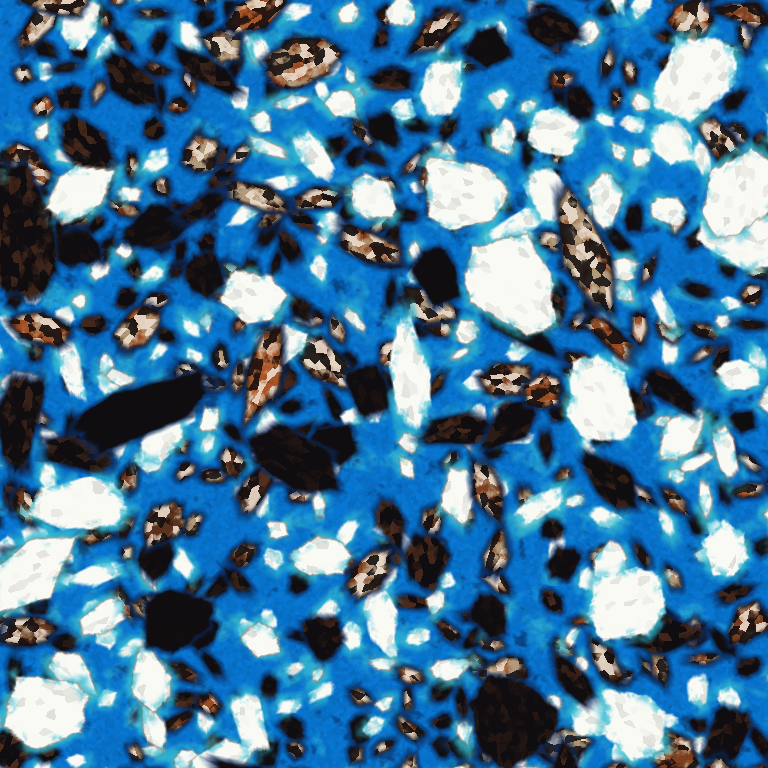
Give the GLSL for this texture, as a Shadertoy shader.

```glsl
// Rock thin section: white, black and speckled brown grains set in blue resin.

const float TAU = 6.2831853;
const float COARSE = 7.0;      // grid cells across the canvas, per grain size
const float MEDIUM = 13.0;
const float FINE = 27.0;
const float SOFT_EDGE = 0.0022;
const float HALO_WIDTH = 0.013;
const float RIM_WIDTH = 0.008;
const float SPECKLE_SCALE = 115.0;
const float WHITE_SHARE = 0.40;
const float BLACK_SHARE = 0.29;

const vec3 RESIN = vec3(0.03, 0.45, 0.80);
const vec3 NAVY = vec3(0.04, 0.16, 0.36);
const vec3 CYAN = vec3(0.20, 0.73, 0.82);
const vec3 QUARTZ = vec3(0.98, 0.98, 0.96);
const vec3 BLACK = vec3(0.06, 0.05, 0.06);
const vec3 UMBER = vec3(0.30, 0.17, 0.11);
const vec3 RUST = vec3(0.68, 0.33, 0.14);
const vec3 TAN = vec3(0.70, 0.60, 0.48);
const vec3 PALE = vec3(0.92, 0.86, 0.80);

vec4 hash4(vec2 p) {
    vec4 q = fract(p.xyxy * vec4(0.1031, 0.1030, 0.0973, 0.1099));
    q += dot(q, q.wzxy + 33.33);
    return fract((q.xxyz + q.yzzw) * q.zywx);
}

mat2 rotation(float a) {
    return mat2(cos(a), -sin(a), sin(a), cos(a));
}

// Layered sines, roughly -1 to 1
float waves(vec2 p) {
    float sum = 0.0, amp = 0.5;
    for (int i = 0; i < 4; i++) {
        sum += amp * sin(p.x + 1.3 * sin(p.y)) * cos(p.y + 0.7 * sin(p.x));
        p = rotation(1.1) * p * 1.9 + 3.7;
        amp *= 0.6;
    }
    return sum;
}

// Cellular noise: random tone of the nearest point, and distance to it
vec2 cellular(vec2 p) {
    vec2 base = floor(p), best = vec2(0.0, 9.0);
    for (int y = -1; y <= 1; y++)
    for (int x = -1; x <= 1; x++) {
        vec2 id = base + vec2(x, y);
        vec4 h = hash4(id + 200.0);
        float d = length(id + h.xy - p);
        if (d < best.y) best = vec2(h.z, d);
    }
    return best;
}

// Irregular convex chip bounded by seven random sides
float chipDistance(vec2 p, vec2 seed) {
    float d = -1.0;
    for (int i = 0; i < 7; i++) {
        vec4 h = hash4(seed + float(i) * 7.3);
        float a = (float(i) + 0.75 * h.x) * TAU / 7.0;
        d = max(d, dot(p, vec2(cos(a), sin(a))) - mix(0.66, 1.0, h.y));
    }
    return max(d, length(p) - 1.06);
}

vec3 mineral(vec2 p, float d, float kind, vec4 look) {
    vec2 grit = cellular(p * SPECKLE_SCALE * vec2(0.65, 1.0) + look.xy * 70.0);
    float cloud = waves(p * 85.0 + look.zw * 40.0);
    if (kind < WHITE_SHARE) {
        vec3 c = QUARTZ - 0.10 * smoothstep(0.75, 1.0, grit.x);
        float thin = smoothstep(-0.012, 0.0, d) * smoothstep(0.0, 0.5, cloud);
        c = mix(c, CYAN, 0.75 * thin);
        return mix(c, UMBER, 0.45 * smoothstep(-0.003, 0.0, d) * step(0.5, look.x));
    }
    if (kind < WHITE_SHARE + BLACK_SHARE) {
        float stain = smoothstep(0.45, 1.0, grit.x + 0.4 * cloud) * look.y;
        return mix(BLACK, UMBER, stain);
    }
    vec3 c = mix(mix(UMBER, RUST, look.x), TAN, smoothstep(-0.3, 0.5, cloud + look.y - 0.5));
    c = mix(c, BLACK, 0.85 * smoothstep(0.48, 0.30, grit.x + 0.25 * cloud));
    c = mix(c, PALE, 0.9 * smoothstep(0.65, 0.85, grit.x + 0.2 * cloud));
    return mix(c, BLACK, 0.7 * smoothstep(-0.006, 0.0, d));
}

// One grain per occupied grid cell, painted in a fixed order
void paintGrains(vec2 uv, float count, float fill, float salt, inout vec3 col) {
    float soft = max(SOFT_EDGE, 1.0 / iResolution.y);
    vec2 base = floor(uv * count);
    for (int y = -1; y <= 1; y++)
    for (int x = -1; x <= 1; x++) {
        vec2 id = base + vec2(x, y);
        vec2 seed = id + salt;
        vec4 place = hash4(seed), look = hash4(seed + 91.7);
        vec2 q = uv * count - id - 0.5 - 0.7 * (place.xy - 0.5);
        if (place.z > fill || length(q) > 1.2) continue;

        q = rotation(TAU * place.w) * q;
        float stretch = sqrt(1.15 + 1.6 * look.x * look.x);
        float size = mix(0.29, 0.50, look.y);
        vec2 p = q / size * vec2(1.0 / stretch, stretch);
        p += 0.07 * vec2(waves(p * 5.0 + seed), waves(p * 5.0 - seed));
        float d = chipDistance(p, seed) * size / (stretch * count);

        float kind = look.z;
        float patchy = smoothstep(-0.35, 0.4, waves(uv * 42.0 + seed));
        if (kind < WHITE_SHARE)
            col = mix(col, CYAN, 0.85 * patchy * smoothstep(HALO_WIDTH, 0.0, d));
        else
            col = mix(col, NAVY, 0.75 * smoothstep(RIM_WIDTH, 0.0, d));
        float cover = smoothstep(soft, -soft, d);
        if (cover > 0.0)
            col = mix(col, mineral(q / count, d, kind, hash4(seed + 37.1)), cover);
    }
}

void mainImage(out vec4 fragColor, in vec2 fragCoord) {
    vec2 uv = fragCoord / iResolution.y;

    // Resin with cloudy tints and fine mottling
    float cloud = waves(uv * 30.0);
    vec3 col = mix(RESIN, CYAN, 0.6 * smoothstep(0.25, 0.75, cloud));
    col = mix(col, NAVY, 0.6 * smoothstep(0.35, 0.8, waves(uv * 55.0 + 9.0)));
    col *= 0.93 + 0.12 * cellular(uv * 190.0).x;

    paintGrains(uv, FINE, 0.66, 310.0, col);
    paintGrains(uv, MEDIUM, 0.70, 150.0, col);
    paintGrains(uv, COARSE, 0.58, 40.0, col);
    fragColor = vec4(col, 1.0);
}
```
